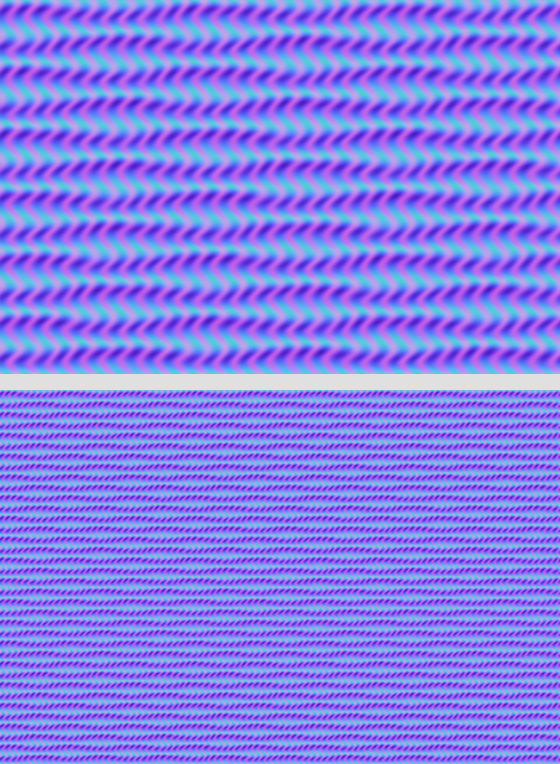
Top: one tile. Bottom: repeated 3 by 3.
This texture map is drawn by a WebGL 2 fragment shader. Its source:

```glsl
#version 300 es
precision highp float;

uniform vec2 u_resolution;
out vec4 fragColor;

const float TAU = 6.28318531;
const float COLUMNS = 30.0;
const float ROWS = 12.0;
const float SWELLS = 3.0;
const float BAND_CENTRE = 0.58;

// Broad swell, staggered on every other row: lift (x) and stretch (y)
vec2 rowSwell(vec2 uv) {
  float angle = 0.5 * TAU * (ROWS * uv.y - BAND_CENTRE);
  return vec2(-cos(angle), sin(angle)) * cos(TAU * SWELLS * (uv.x - 0.04));
}

// Layered sines with whole frequencies, so the variation wraps
float unevenness(vec2 uv) {
  return 0.5 * sin(TAU * dot(uv, vec2(7.0, 5.0)))
       + 0.3 * sin(TAU * dot(uv, vec2(11.0, -8.0)) + 1.7)
       + 0.2 * sin(TAU * dot(uv, vec2(-4.0, 13.0)) + 4.1);
}

// Slope of a row: quick fall into the shaded band, slow rise out of it
float rowSlope(float down) {
  float angle = TAU * down;
  return -cos(angle - 0.3 * (1.0 - cos(angle)));
}

// Sideways bend of the ribs (x) and its rate of change (y)
vec2 chevronBend(float down, float depth) {
  float angle = TAU * (down - 0.22);
  return vec2(-depth * cos(angle), sin(angle));
}

// Slope across a rib, slightly narrower on its lit side
float ribSlope(float across) {
  float angle = TAU * (across - 0.77);
  return cos(angle) + 0.06 * cos(2.0 * angle);
}

// Pack a surface tilt into colour
vec3 encodeNormal(vec2 tilt) {
  float facing = sqrt(max(1.0 - dot(tilt, tilt), 0.0));
  return vec3(0.5 + 0.5 * tilt, 0.5 + 0.48 * facing);
}

void main() {
  vec2 uv = gl_FragCoord.xy / u_resolution;
  vec2 swell = rowSwell(uv);
  float uneven = unevenness(uv);

  // Position inside the row, measured downward from its shaded band
  float down = BAND_CENTRE - ROWS * uv.y + 0.11 * swell.x + 0.025 * uneven;
  vec2 bend = chevronBend(down, 0.27 + 0.09 * swell.y);
  float across = COLUMNS * uv.x - bend.x + 0.06 * uneven;

  // Ribs tilt sideways, rows tilt up and down
  float rib = ribSlope(across) * (1.0 + 0.15 * uneven);
  float row = rowSlope(down) * (1.0 + 0.12 * swell.x);
  vec2 tilt = vec2(0.04 + 0.44 * rib, -0.02 + 0.47 * row - 0.23 * rib * bend.y);

  fragColor = vec4(encodeNormal(tilt), 1.0);
}
```
